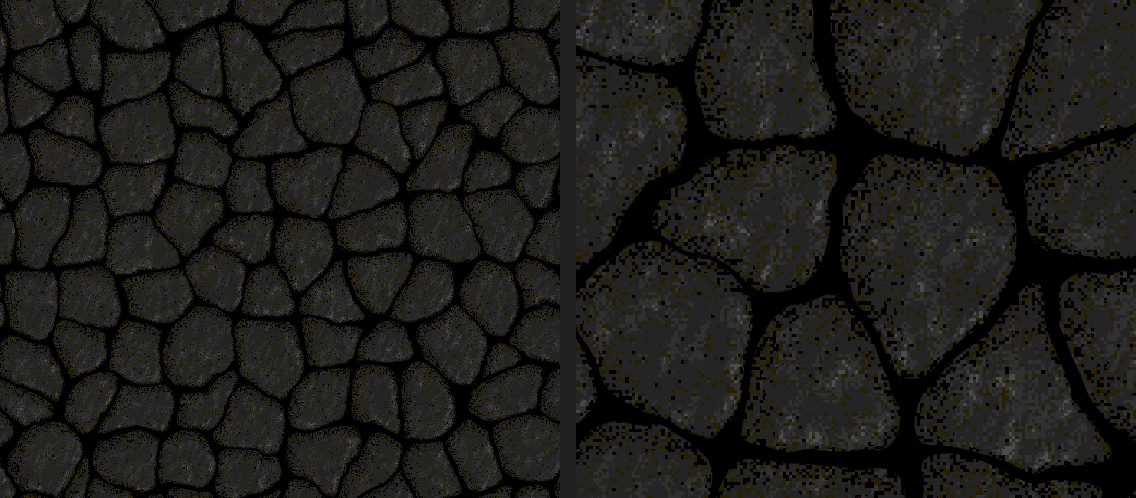
Left: the whole. Right: its middle third, enlarged.
Give the GLSL for this texture, as a Shadertoy shader.

```glsl
// Dark rounded cobblestones with black gaps, one-sided shadows and speckled grain.

#define STONES 8.6          // stones per canvas height
#define JITTER 0.84         // irregularity of the stone centres
#define SIZE_SPREAD 0.16    // variation of stone sizes
#define ROUNDING 15.0       // lower values give rounder corners
#define GAP 0.052           // gap width on the sharp side of a stone
#define FRINGE 0.25         // length of the speckled shadow
#define GRAIN 456.0         // grains per canvas height
#define LIGHT_CUT 0.60      // higher values give fewer pale flecks
#define OLIVE_SHARE 0.10    // olive specks in the stone centres
#define SHARP_SIDE vec2(0.76, -0.65)

const vec3 BLACK = vec3(0.0);
const vec3 OLIVE = vec3(0.15, 0.12, 0.01);
const vec3 STONE = vec3(0.14);
const vec3 PALE = vec3(0.19);
const vec3 GLINT = vec3(0.30);

vec3 hash32(vec2 p) {
    vec3 q = fract(p.xyx * vec3(0.1031, 0.1030, 0.0973));
    q += dot(q, q.yxz + 33.33);
    return fract((q.xxy + q.yzz) * q.zyx);
}

float valueNoise(vec2 p) {
    vec2 i = floor(p), f = fract(p);
    f = f * f * (3.0 - 2.0 * f);
    float low = mix(hash32(i).x, hash32(i + vec2(1, 0)).x, f.x);
    float high = mix(hash32(i + vec2(0, 1)).x, hash32(i + vec2(1, 1)).x, f.x);
    return mix(low, high, f.y);
}

// Stone centre in xy, size weight in z
vec3 stoneSite(vec2 cell) {
    vec3 h = hash32(cell + 71.0);
    return vec3(cell + 0.5 + JITTER * (h.xy - 0.5), SIZE_SPREAD * h.z);
}

// Rounded distance to the stone border in x, outward direction in yz
vec3 stoneBorder(vec2 p) {
    vec2 base = floor(p), home = base;
    vec3 own = vec3(0.0);
    float nearest = 1e5;
    for (int y = -2; y <= 2; y++)
    for (int x = -2; x <= 2; x++) {
        vec2 cell = base + vec2(x, y);
        vec3 site = stoneSite(cell);
        vec2 d = p - site.xy;
        float power = dot(d, d) - site.z;
        if (power < nearest) { nearest = power; own = site; home = cell; }
    }
    float total = 0.0;
    vec2 outward = vec2(0.0);
    for (int y = -2; y <= 2; y++)
    for (int x = -2; x <= 2; x++) {
        if (x == 0 && y == 0) continue;
        vec3 site = stoneSite(home + vec2(x, y));
        vec2 d = p - site.xy, span = site.xy - own.xy;
        float len = max(length(span), 0.05);
        float edge = (dot(d, d) - site.z - nearest) / (2.0 * len);
        float weight = exp(-ROUNDING * edge);
        total += weight;
        outward += weight * span / len;
    }
    return vec3(-log(total) / ROUNDING, outward / total);
}

void mainImage(out vec4 fragColor, in vec2 fragCoord) {
    vec2 uv = fragCoord / iResolution.y;
    vec2 p = uv * STONES + 20.0;

    // Uneven outlines
    vec2 wobble = vec2(valueNoise(p * 1.7), valueNoise(p * 1.7 + 40.0)) - 0.5;
    vec2 chips = vec2(valueNoise(p * 7.0), valueNoise(p * 7.0 + 90.0)) - 0.5;
    vec3 border = stoneBorder(p + 0.28 * wobble + 0.05 * chips);

    // Crisp gap on one side, speckled shadow on the other
    float sharp = smoothstep(-0.35, 0.5, dot(border.yz, SHARP_SIDE));
    float gap = GAP * sharp * mix(0.35, 1.65, valueNoise(p * 1.5 + 13.0));
    float depth = border.x - gap;
    float shadow = 1.0 - smoothstep(0.0, mix(FRINGE, 0.06, sharp), depth);
    float rim = sharp * exp(-pow((depth - 0.06) / 0.045, 2.0));

    // Pale flecks along leaning streaks
    vec3 grain = hash32(floor(uv * GRAIN) + 7.0);
    vec2 along = normalize(vec2(0.42, 0.9));
    vec2 streakPos = vec2(dot(uv, vec2(along.y, -along.x)) * 140.0, dot(uv, along) * 60.0);
    float fleck = 0.6 * valueNoise(streakPos + 200.0) + 0.4 * grain.x;
    fleck += 0.13 * rim - 0.12 * shadow + 0.1 * (valueNoise(p * 2.5) - 0.5);
    vec3 color = mix(STONE, PALE, smoothstep(LIGHT_CUT - 0.02, LIGHT_CUT + 0.03, fleck));
    color = mix(color, GLINT, smoothstep(0.86, 0.91, fleck));

    // Olive and black specks, denser in the shadow
    float oliveShare = OLIVE_SHARE + 0.2 * shadow;
    float blackShare = 0.012 + 0.36 * shadow * shadow;
    if (grain.y < oliveShare) color = OLIVE;
    if (grain.z < blackShare) color = BLACK;

    // Solid gaps
    float pixel = STONES / iResolution.y;
    color *= smoothstep(-pixel, pixel, depth);
    fragColor = vec4(color, 1.0);
}
```
